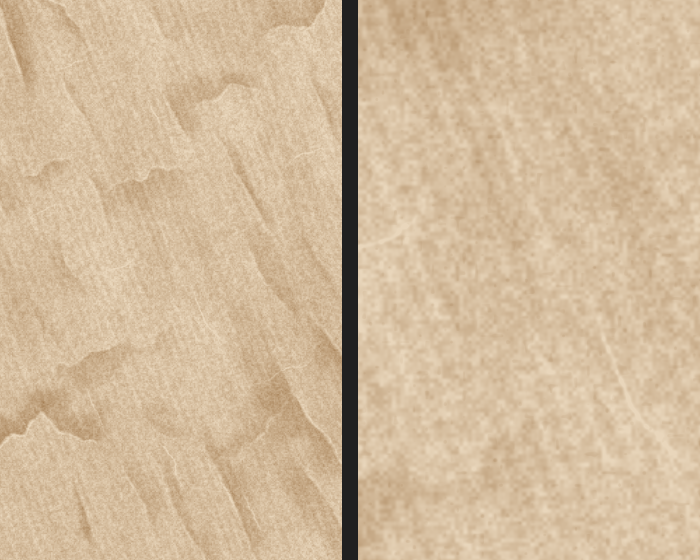
Left: the whole. Right: its middle third, enlarged.
Write a WebGL 2 fragment shader that draws this texture.

```glsl
#version 300 es
precision highp float;

uniform vec2 u_resolution;
out vec4 fragColor;

float hash(vec2 p) {
    vec3 h = fract(p.xyx * vec3(0.1031, 0.1030, 0.0973));
    h += dot(h, h.yzx + 33.33);
    return fract((h.x + h.y) * h.z);
}

float noise(vec2 p) {
    vec2 cell = floor(p), f = fract(p);
    f = f * f * (3.0 - 2.0 * f);
    return mix(mix(hash(cell), hash(cell + vec2(1, 0)), f.x),
               mix(hash(cell + vec2(0, 1)), hash(cell + vec2(1, 1)), f.x), f.y);
}

float fbm(vec2 p) {
    float sum = 0.0, amplitude = 0.5;
    for (int i = 0; i < 4; i++) {
        sum += amplitude * noise(p);
        p = mat2(1.6, 1.2, -1.2, 1.6) * p + 17.3;
        amplitude *= 0.5;
    }
    return sum / 0.9375;
}

vec2 rotate(vec2 p, float angle) {
    float c = cos(angle), s = sin(angle);
    return vec2(c * p.x + s * p.y, c * p.y - s * p.x);
}

// Bent fold: x is the shadow fading away from a crisp edge, y the lit rim
vec2 fold(vec2 p, float halfLength, float width, float curl, float seed) {
    float bend = (fbm(vec2(p.x * 12.0, seed * 7.7)) - 0.5) * curl;
    float taper = 1.0 - smoothstep(0.3, 1.0, abs(p.x) / halfLength);
    float d = p.y + bend;
    float reach = width * (0.3 + 0.7 * taper) * (0.4 + 1.2 * noise(p * 26.0 + seed));
    float shadow = smoothstep(-0.002, 0.003, d) * (1.0 - smoothstep(0.1, 1.5, d / reach));
    float crease = exp(-pow(d / 0.002, 2.0)) * smoothstep(0.3, 0.8, noise(vec2(p.x * 35.0, seed)));
    float rim = exp(-pow((d + 0.004) / 0.002, 2.0)) * noise(vec2(p.x * 30.0, seed + 5.0));
    return vec2(shadow + 0.6 * crease, rim) * taper;
}

void main() {
    vec2 p = gl_FragCoord.xy / u_resolution.y;
    vec2 size = u_resolution / u_resolution.y;

    // Scattered folds, steep or rising, calmer towards the middle
    float shade = 0.0, light = 0.0;
    for (int i = 0; i < 34; i++) {
        float id = float(i);
        vec2 centre = fract(vec2(0.7549, 0.5698) * id + vec2(0.13, 0.41)) * size;
        float kind = hash(vec2(id, 3.0));
        bool steep = kind < 0.48;
        float angle = steep ? -1.18 : kind < 0.84 ? 0.5 : -0.6;
        angle += (hash(vec2(id, 11.0)) - 0.5) * 0.4;
        vec2 q = rotate(p - centre, angle);
        q.y *= hash(vec2(id, 19.0)) < 0.6 ? 1.0 : -1.0;
        float halfLength = mix(0.06, 0.15, hash(vec2(id, 23.0))) * (steep ? 1.25 : 1.0);
        float width = mix(0.012, 0.055, hash(vec2(id, 31.0)));
        float strength = mix(0.2, 0.72, hash(vec2(id, 43.0)));
        strength *= mix(0.35, 1.0, smoothstep(0.06, 0.32, length(centre - size * 0.5)));
        vec2 f = fold(q, halfLength, width, steep ? 0.03 : 0.085, id + 1.0) * strength;
        shade += clamp(f.x, 0.0, 1.0) * (1.0 - shade);
        light = max(light, f.y);
    }

    // Short pale scratches, wandering over the sheet
    for (int i = 0; i < 12; i++) {
        float id = float(i);
        vec2 centre = fract(vec2(0.618, 0.382 + 0.07) * id + 0.27) * size;
        vec2 q = rotate(p - centre, hash(vec2(id, 61.0)) < 0.65 ? -1.1 : 0.4);
        q.y += (fbm(vec2(q.x * 25.0, id * 3.1)) - 0.5) * 0.02;
        float span = mix(0.02, 0.09, hash(vec2(id, 67.0)));
        light = max(light, 0.45 * exp(-pow(q.y / 0.0015, 2.0)) * smoothstep(span, 0.0, abs(q.x)));
    }

    // Slanted ribs, streaks and broad unevenness of the sheet
    vec2 r = rotate(p, -1.2);
    float ribs = sin(6.2832 * r.y * 66.0 + 4.0 * noise(r * vec2(9.0, 20.0)));
    float streaks = noise(r * vec2(16.0, 120.0)) - 0.5;
    float bands = noise(r * vec2(4.0, 26.0) + 9.0) - 0.5;
    float broad = fbm(p * 5.0 + 3.0) - 0.5;

    // Fine pulp grain, cloudy flecks and dark specks
    float grain = (noise(p * 400.0) - 0.5) * 0.42 + (noise(rotate(p, 0.7) * 200.0) - 0.5) * 0.28;
    float flecks = noise(rotate(p, 0.4) * 95.0) - 0.5;
    float specks = smoothstep(0.78, 0.97, noise(p * 270.0 + 71.0));

    float tone = 0.85 + ribs * 0.06 * (0.4 + noise(p * 17.0)) + streaks * 0.18;
    tone += bands * 0.16 + broad * 0.42 + grain + flecks * 0.12;
    tone += light * 0.8 - specks * 0.18 - shade * 0.95;

    vec3 paper = mix(vec3(0.70, 0.565, 0.41), vec3(0.87, 0.785, 0.67), clamp(tone, -0.5, 1.25));
    fragColor = vec4(paper, 1.0);
}
```
